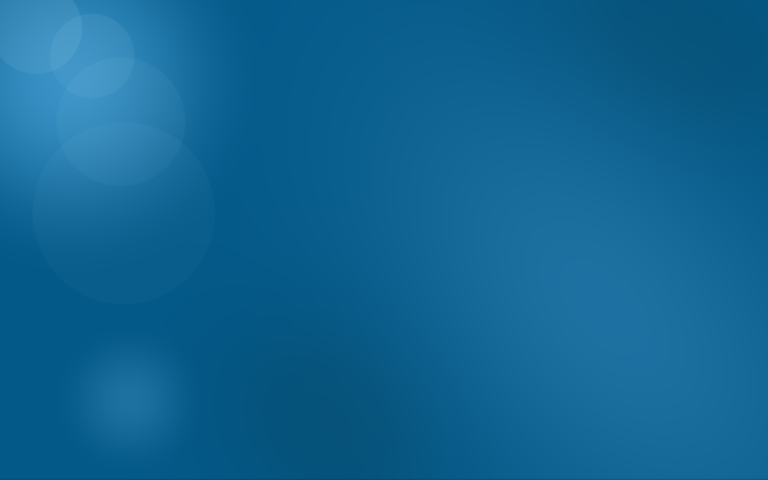
A Shadertoy shader for this background:

```glsl
// Deep blue backdrop with soft glows, two dim regions and a chain of
// translucent discs. Radial falloffs tint a flat base, then a loop lays
// antialiased discs over it. Lengths are in units of the canvas height.

#define BASE_COLOR  vec3(0.012, 0.350, 0.535)
#define DIM_COLOR   vec3(0.018, 0.315, 0.470)
#define GLOW_COLOR  vec3(0.115, 0.445, 0.635)
#define LAMP_COLOR  vec3(0.225, 0.570, 0.775)
#define DISC_COLOR  vec3(0.800, 0.930, 0.960)
#define LAMP_RADIUS 0.42
#define SPOT_RADIUS 0.165
#define RIM_HEIGHT  0.005
#define DISC_COUNT  4

// Disc centre, radius and opacity, from the corner downwards
const vec4 DISCS[DISC_COUNT] = vec4[DISC_COUNT](
    vec4(0.075, 0.942, 0.096, 0.110),
    vec4(0.192, 0.883, 0.088, 0.075),
    vec4(0.252, 0.746, 0.134, 0.050),
    vec4(0.258, 0.556, 0.190, 0.035));

// Gaussian falloff, stretched along axes turned by the given angle
float softEllipse(vec2 p, vec2 center, vec2 spread, float angle) {
    float c = cos(angle), s = sin(angle);
    vec2 d = p - center;
    vec2 q = vec2(c * d.x + s * d.y, c * d.y - s * d.x) / spread;
    return exp(-0.5 * dot(q, q));
}

// Round glow that reaches zero at its radius
float softSpot(vec2 p, vec2 center, float radius) {
    return 1.0 - smoothstep(0.0, radius, length(p - center));
}

void mainImage(out vec4 fragColor, in vec2 fragCoord) {
    vec2 p = fragCoord / iResolution.y;
    float edge = 1.0 / iResolution.y;
    vec3 color = BASE_COLOR;

    // Dim regions at the upper right and the lower middle
    color = mix(color, DIM_COLOR, softEllipse(p, vec2(1.40, 0.90), vec2(0.23, 0.16), -0.4));
    color = mix(color, DIM_COLOR, softEllipse(p, vec2(0.70, 0.13), vec2(0.19, 0.16), -0.6));

    // Broad diagonal glow on the right, small spot at the lower left
    color = mix(color, GLOW_COLOR, softEllipse(p, vec2(1.26, 0.36), vec2(0.42, 0.24), -0.85));
    color = mix(color, GLOW_COLOR, softSpot(p, vec2(0.271, 0.167), SPOT_RADIUS));

    // Bright lamp in the upper left corner
    color = mix(color, LAMP_COLOR, softSpot(p, vec2(0.145, 0.835), LAMP_RADIUS));

    // Translucent discs, fading slightly towards their lower rims
    for (int i = 0; i < DISC_COUNT; i++) {
        vec4 disc = DISCS[i];
        vec2 d = p - disc.xy;
        float cover = 1.0 - smoothstep(-edge, edge, length(d) - disc.z);
        float fade = 0.85 + 0.15 * d.y / disc.z;
        color = mix(color, DISC_COLOR, cover * fade * disc.w);
    }

    // Thin shaded rim along the bottom
    color *= 1.0 - 0.12 * (1.0 - smoothstep(0.0, RIM_HEIGHT, p.y));
    fragColor = vec4(color, 1.0);
}
```
